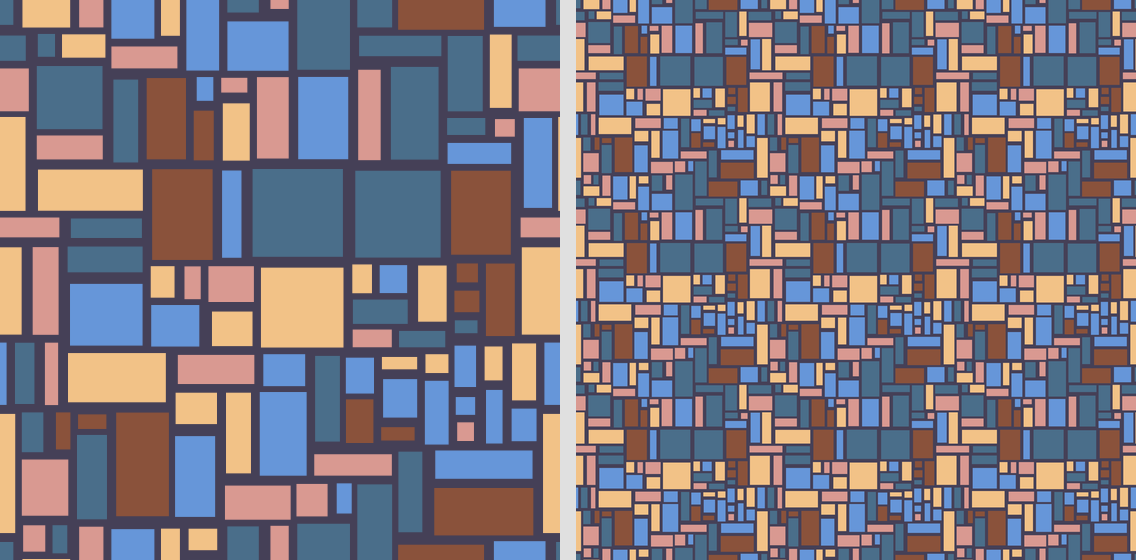
Left: one tile. Right: repeated 3 by 3.
Write a WebGL 2 fragment shader that draws this pattern.

```glsl
#version 300 es
precision highp float;
precision highp int;

uniform vec2 u_resolution;
out vec4 fragColor;

const int GRID = 6; // cells per side, even so the checkerboard wraps

// Four random values per wrapped cell and salt
vec4 random4(ivec2 cell, int salt) {
    uvec4 v = uvec4(uvec2((cell + GRID) % GRID), uint(salt), 11u);
    v = v * 1664525u + 1013904223u;
    for (int i = 0; i < 2; i++) {
        v.x += v.y * v.w;
        v.y += v.z * v.x;
        v.z += v.x * v.y;
        v.w += v.y * v.z;
        v ^= v >> 16u;
    }
    return vec4(v >> 8u) / exp2(24.0);
}

// Position of the dividing line inside a cell
float divider(ivec2 cell) {
    return mix(0.13, 0.87, random4(cell, 0).x);
}

// Pinwheel rectangle around a grid corner: (left, bottom, right, top)
vec4 pinwheelBlock(ivec2 corner) {
    float sw = divider(corner - 1);
    float ne = divider(corner);
    float nw = divider(corner - ivec2(1, 0));
    float se = divider(corner - ivec2(0, 1));
    bool even = ((corner.x + corner.y) & 1) == 0;
    vec4 offset = even ? vec4(sw, se, ne, nw) : vec4(nw, sw, se, ne);
    return vec2(corner).xyxy + offset - vec4(1.0, 1.0, 0.0, 0.0);
}

// Colour by tone; pink is kept for small blocks
vec3 blockColor(float tone, float area) {
    vec3 blue = vec3(0.40, 0.59, 0.85);
    if (tone < 0.22) return blue;
    if (tone < 0.47) return vec3(0.29, 0.43, 0.54);
    if (tone < 0.65) return vec3(0.95, 0.76, 0.53);
    if (tone < 0.805) return vec3(0.54, 0.32, 0.23);
    return area < 0.5 ? vec3(0.85, 0.60, 0.57) : blue;
}

void main() {
    vec2 p = gl_FragCoord.xy / u_resolution * float(GRID);
    vec2 pixel = float(GRID) / u_resolution;
    vec3 color = vec3(0.27, 0.25, 0.34);

    for (int i = 0; i < 4; i++) {
        ivec2 corner = ivec2(floor(p)) + ivec2(i & 1, i >> 1);
        vec4 block = pinwheelBlock(corner);
        vec2 lo = block.xy, hi = block.zw;
        if (any(lessThan(p, lo)) || any(greaterThanEqual(p, hi))) continue;

        // Spread the tones so that neighbours tend to differ
        float tone = float(corner.x) / 3.0 + float(corner.y) / 2.0
                   + random4(corner, 0).y / 6.0;

        // Cut large blocks into smaller ones and strips
        int id = 1;
        for (int level = 0; level < 4; level++) {
            vec2 size = hi - lo;
            vec4 r = random4(corner, id);
            vec2 axis = size.y > size.x * mix(0.4, 2.2, r.x) ? vec2(0, 1) : vec2(1, 0);
            if (dot(size, axis) < 0.56 || r.y > 0.8 * size.x * size.y) break;
            float cut = mix(dot(lo, axis) + 0.25, dot(hi, axis) - 0.25, r.z);
            bool upper = dot(p, axis) > cut;
            if (upper) lo = mix(lo, vec2(cut), axis);
            else hi = mix(hi, vec2(cut), axis);
            tone += upper ? 0.38 : 0.0;
            id = id * 2 + int(upper);
        }

        // Uneven gaps on each side, with smoothed edges
        vec4 r = random4(corner, id + 64);
        vec4 inset = 0.03 + 0.045 * r * r;
        vec2 edge = min(p - lo - inset.xy, hi - p - inset.zw);
        vec2 cover = clamp(edge / pixel + 0.5, 0.0, 1.0);
        float area = (hi.x - lo.x) * (hi.y - lo.y);
        color = mix(color, blockColor(fract(tone), area), cover.x * cover.y);
    }
    fragColor = vec4(color, 1.0);
}
```
